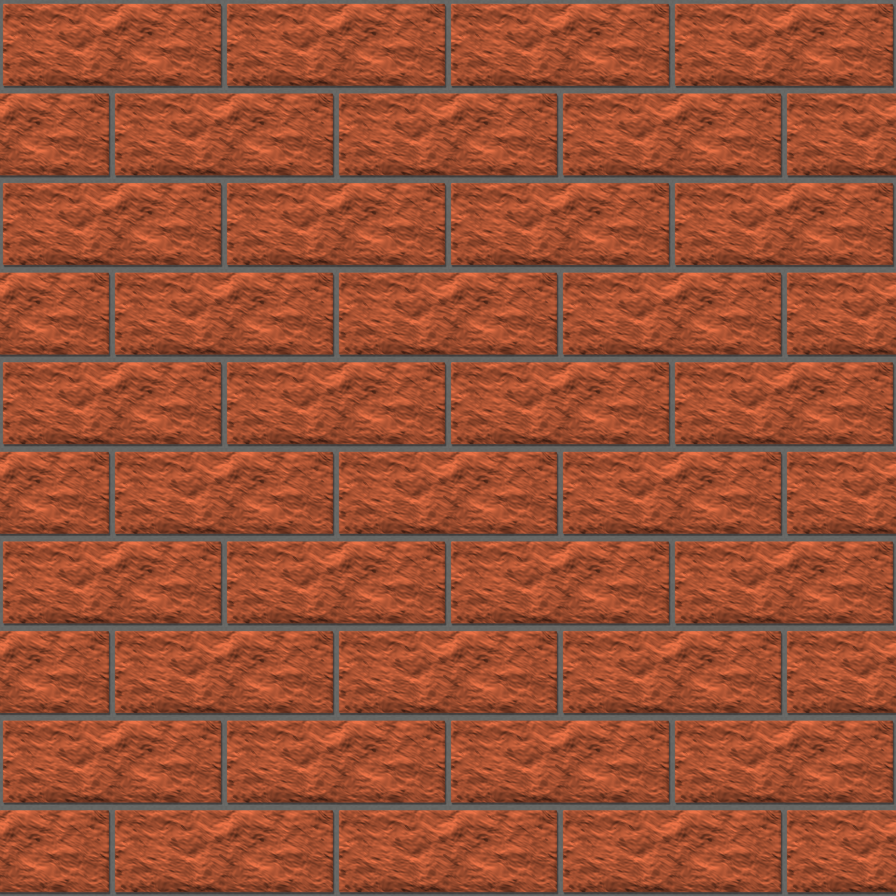
This texture is drawn by a three.js fragment shader. Its source:

```glsl
// Running-bond wall of rough red bricks with bevelled edges and grey mortar.
varying vec2 vUv;

float hash(vec2 p) {
  vec3 a = fract(vec3(p.xyx) * vec3(0.1031, 0.1030, 0.0973));
  a += dot(a, a.yzx + 33.33);
  return fract((a.x + a.y) * a.z);
}

float noise(vec2 p) {
  vec2 i = floor(p), f = fract(p);
  f = f * f * (3.0 - 2.0 * f);
  return mix(mix(hash(i), hash(i + vec2(1.0, 0.0)), f.x),
             mix(hash(i + vec2(0.0, 1.0)), hash(i + vec2(1.0, 1.0)), f.x), f.y);
}

// Rough clay height, stretched along a falling diagonal.
float clay(vec2 p) {
  p += 0.006 * vec2(noise(p * 70.0 + 41.0), noise(p * 70.0 + 87.0));
  vec2 s = mat2(0.88, 0.47, -0.47, 0.88) * p * vec2(32.0, 62.0) + 200.0;
  float height = 0.0, amplitude = 1.0;
  for (int i = 0; i < 4; i++) {
    height += amplitude * noise(s);
    s = s * 2.03 + 17.3;
    amplitude *= 0.54;
  }
  return height;
}

float roundedBox(vec2 p, vec2 halfSize, float radius) {
  vec2 d = abs(p) - halfSize + radius;
  return length(max(d, 0.0)) + min(max(d.x, d.y), 0.0) - radius;
}

void main() {
  // Four bricks across, ten courses, alternate courses shifted by half.
  vec2 cell = vUv * vec2(4.0, 10.0);
  cell.x += 0.5 * (1.0 - mod(floor(cell.y), 2.0));
  vec2 p = (fract(cell) - 0.5) / vec2(4.0, 10.0);
  vec2 halfBrick = vec2(0.1217, 0.0457);
  float d = roundedBox(p, halfBrick, 0.0015);

  // Relief lit from the upper left; every brick shares the same surface.
  float relief = clay(p) - clay(p + vec2(-0.0009, 0.0019));
  float light = 1.0 + 1.9 * relief + 0.16 * (noise(p * vec2(45.0, 70.0) + 60.0) - 0.5);

  // Small dark pits.
  float pit = noise(mat2(0.8, 0.6, -0.6, 0.8) * p * vec2(75.0, 170.0) + 130.0);
  light -= 0.28 * smoothstep(0.84, 0.97, pit);

  // Bevel: bright top and left, dark bottom and right, with uneven rims.
  float wobble = 0.004 * (noise(p * 110.0 + 90.0) - 0.5);
  vec2 low = halfBrick + p + wobble;
  vec2 high = halfBrick - p + wobble;
  light += 0.17 * (1.0 - smoothstep(0.001, 0.008, high.y));
  light += 0.08 * (1.0 - smoothstep(0.001, 0.006, low.x));
  light -= 0.24 * (1.0 - smoothstep(0.001, 0.015, low.y));
  light -= 0.22 * (1.0 - smoothstep(0.0, 0.005, high.x));
  vec3 brick = vec3(0.64, 0.312, 0.192) * clamp(light, 0.38, 1.45);

  // Mortar, shaded below and to the right of each brick.
  float shadow = 1.0 - smoothstep(-0.001, 0.0012, roundedBox(p + vec2(-0.0012, 0.0022), halfBrick, 0.0015));
  float grain = 0.03 * (noise(p * 400.0 + 150.0) - 0.5);
  vec3 mortar = mix(vec3(0.405, 0.405, 0.395), vec3(0.26, 0.25, 0.25), shadow) + grain;

  float cover = 1.0 - smoothstep(-0.0009, 0.0009, d);
  gl_FragColor = vec4(mix(mortar, brick, cover), 1.0);
}
```
